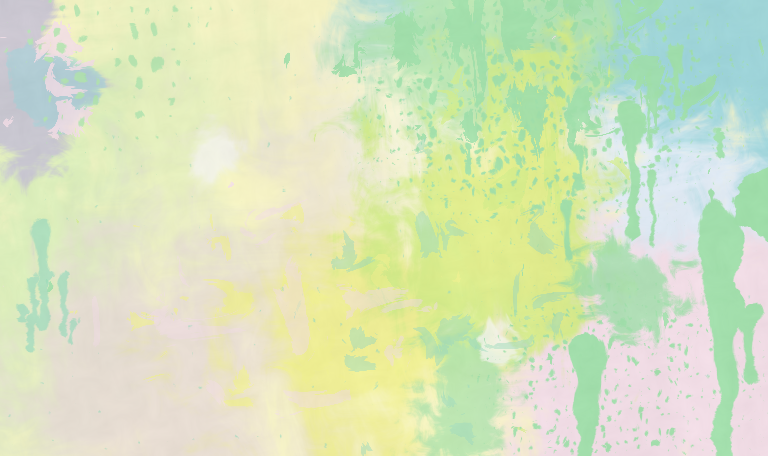
Write a Shadertoy shader that draws this background.

```glsl
// Pastel watercolour wall: warped translucent washes, then torn flakes,
// cellular droplets and tapered mint drips. Layered sines roughen the edges;
// lengths are in units of the canvas height.

const vec3 CREAM = vec3(.955, .945, .76);
const vec3 PINK = vec3(.94, .86, .895);
const vec3 ROSE = vec3(.905, .86, .835);
const vec3 LEAF = vec3(.83, .925, .72);
const vec3 LEMON = vec3(.935, .935, .56);
const vec3 LIME = vec3(.82, .92, .54);
const vec3 MINT = vec3(.625, .87, .665);
const vec3 SKY = vec3(.61, .83, .85);
const vec3 MIST = vec3(.87, .91, .95);
const vec3 CHALK = vec3(.95, .95, .92);
const vec3 LILAC = vec3(.77, .75, .83);
const vec3 TEAL = vec3(.62, .85, .74);
const vec3 JADE = vec3(.7, .89, .685);

vec2 hash(vec2 p) {
  return fract(sin(vec2(dot(p, vec2(127.1, 311.7)), dot(p, vec2(269.5, 183.3)))) * 43758.5);
}

// Rotated, self-warping octaves
float sines(vec2 p) {
  float sum = 0., amp = .5;
  for (int i = 0; i < 6; i++) {
    p = mat2(.8, .6, -.6, .8) * p * 1.8;
    p += .7 * sin(p.yx * 1.1 + float(i) * 1.7);
    sum += amp * sin(p.x) * sin(p.y);
    amp *= .6;
  }
  return sum;
}

// Ellipse coverage; area holds centre and radii
float spot(vec2 p, vec4 area, float soft, float rough) {
  return smoothstep(1. + soft, 1. - soft, length((p - area.xy) / area.zw) + rough);
}

void wash(inout vec3 col, vec3 tint, float amount, vec2 p, vec4 area, float soft, float rough) {
  col = mix(col, tint, amount * spot(p, area, soft, rough));
}

// Crisp flakes where noise passes a level that rises outside the area
void flakes(inout vec3 col, vec3 tint, float amount, float noise, float level, vec2 p, vec4 area) {
  level += .8 - .8 * spot(p, area, .55, 0.);
  col = mix(col, tint, amount * smoothstep(-.025, .025, noise - level));
}

// Fill of a signed distance
void fill(inout vec3 col, vec3 tint, float amount, float d) {
  float e = 1.2 / iResolution.y;
  col = mix(col, tint, amount * smoothstep(e, -e, d));
}

// Distance to jittered oval droplets, one per cell
float droplets(vec2 p, float scale, float density) {
  vec2 g = p * scale, cell = floor(g);
  float d = 1.;
  for (int k = 0; k < 9; k++) {
    vec2 id = cell + vec2(k % 3, k / 3) - 1.;
    vec2 h = hash(id), v = g - id - .2 - .6 * h;
    float radius = .42 * density * fract(h.x * 7.3 + h.y * 3.1) - .08;
    float bend = 1. + .16 * sin(atan(v.y, v.x) * 2. + h.x * 40.);
    d = min(d, length(v * vec2(1.15, .8 + .3 * h.y)) - radius * bend);
  }
  return d / scale;
}

// Distance to a run of paint: wide head, thin tail, small end bulb
float drip(vec2 p, vec2 head, float len, float width) {
  p -= head;
  p.x += width * (.1 * sin(p.y * 41. + head.x * 40.) + .2 * sin(p.y * 11. + head.x * 9.));
  float t = clamp(-p.y / len, 0., 1.);
  float radius = width * (1. - .6 * smoothstep(0., .4, t) + .25 * smoothstep(.8, 1., t));
  return length(p + vec2(0, t * len)) - radius * (1. + .15 * sin(p.y * 47. + head.x * 70.));
}

float dripGroup(vec2 p, vec2 low, vec2 size, float seed) {
  float d = 1.;
  for (int i = 0; i < 10; i++) {
    vec2 h = hash(vec2(i, seed)), k = hash(h * 91. + seed);
    d = min(d, drip(p, low + size * h, .02 + .14 * k.x * k.x, .005 + .011 * k.y));
  }
  return d;
}

void mainImage(out vec4 fragColor, in vec2 fragCoord) {
  vec2 p = fragCoord / iResolution.y;
  vec2 q = p + .08 * vec2(sines(p * 3.), sines(p * 3. + 7.));
  float coarse = sines(p * 5. + 3.), fine = sines(p * 14.), torn = sines(p * 11. + 13.);
  float runs = sines(p * vec2(19, 9) + 5.), sponge = sines(p * 32.);
  float rough = .65 * coarse + .4 * fine;

  // Soft underlying washes
  vec3 col = CREAM;
  wash(col, LEAF, .5, q, vec4(.36, .68, .18, .4), .8, rough);
  wash(col, LEAF, .8, q, vec4(.06, .4, .22, .48), .5, rough);
  wash(col, ROSE, .9, q, vec4(.42, .17, .4, .36), .6, rough);
  wash(col, ROSE, .5, q, vec4(.72, .55, .13, .22), .8, rough);
  wash(col, CHALK, .6, q, vec4(.95, .72, .2, .3), .7, rough);
  wash(col, PINK, 1., q, vec4(1.5, .2, .48, .42), .25, .6 * rough);
  wash(col, MIST, 1., q, vec4(1.46, .66, .3, .22), .4, rough);
  wash(col, SKY, .95, q, vec4(1.58, .95, .38, .3), .4, rough);
  wash(col, SKY, .8, q, vec4(.9, 1, .14, .12), .5, rough);
  wash(col, LILAC, .85, q, vec4(.02, .84, .13, .24), .2, rough);
  wash(col, SKY, .5, q, vec4(.1, .82, .08, .09), .08, rough);

  // Denser yellows and greens
  wash(col, LEMON, .9, q, vec4(.8, .22, .27, .24), .5, rough);
  wash(col, JADE, .85, q, vec4(1.07, .92, .24, .24), .3, rough);
  wash(col, LIME, .95, q, vec4(1.07, .5, .25, .31), .35, rough + .4 * runs);
  wash(col, LEMON, .55, q, vec4(1.1, .56, .17, .22), .7, rough);
  wash(col, JADE, .85, q, vec4(1.02, .1, .12, .2), .25, rough + .3 * sponge);
  wash(col, MINT, .8, q, vec4(1.4, .34, .12, .09), .2, .4 * (sponge + fine));

  // Chalky patches and torn flakes
  wash(col, CHALK, .85, q, vec4(.49, .62, .07, .07), .4, rough);
  wash(col, CHALK, .8, q, vec4(1.1, .25, .045, .06), .15, rough);
  flakes(col, MINT, .9, runs, .1, p, vec4(1.15, .93, .4, .3));
  flakes(col, LIME, .7, -runs, .16, p, vec4(1.15, .72, .22, .2));
  flakes(col, PINK, .85, fine, .15, p, vec4(.1, .82, .13, .2));
  flakes(col, LEMON, .6, -fine, .3, p, vec4(.62, .32, .4, .26));
  flakes(col, PINK, .5, -torn, .34, p, vec4(.62, .32, .4, .26));
  flakes(col, TEAL, .5, torn, .35, p, vec4(.98, .36, .35, .38));

  // Droplets: dense at right, sparse at left
  float right = max(spot(p, vec4(1.2, .8, .4, .3), .5, 0.), .75 * spot(p, vec4(1.35, .15, .3, .25), .5, 0.));
  float left = spot(p, vec4(.24, .9, .22, .24), .6, 0.);
  vec2 r = p + .012 * vec2(fine, sponge);
  fill(col, MINT, .95, min(droplets(r, 26., right), droplets(r + 5., 44., right)));
  fill(col, JADE, .9, droplets(r + 3., 25., .95 * left));
  fill(col, TEAL, .7, droplets(r + 9., 15., .3));

  // Drips: pale group at left, strong runs at right
  float pale = dripGroup(r, vec2(.03, .28), vec2(.13, .2), 4.);
  fill(col, TEAL, .75, min(pale, drip(r, vec2(.09, .49), .2, .022)));
  float d = dripGroup(r, vec2(1.22, .5), vec2(.42, .4), 8.);
  d = min(d, drip(r, vec2(1.285, .24), .8, .034));
  d = min(d, drip(r, vec2(1.385, .75), .26, .028));
  d = min(d, drip(r, vec2(1.585, .51), 1.1, .048));
  d = min(d, drip(r, vec2(1.65, .31), .13, .022));
  fill(col, MINT, .97, d);
  wash(col, MINT, 1., q, vec4(1.68, .57, .1, .1), .03, .6 * rough);

  // Faint paper mottling
  fragColor = vec4(col + .012 * sponge + .015 * coarse, 1);
}
```
